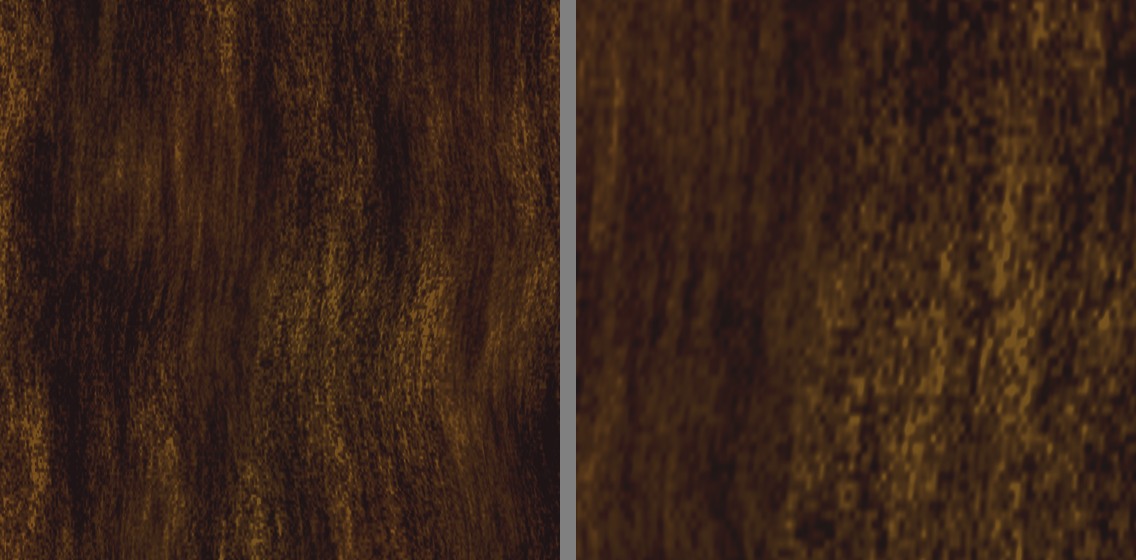
Left, the full canvas; right, a detail of the centre.
Give the GLSL for this texture, as a three.js fragment shader.

```glsl
// Dark brushed walnut: upright streaks of amber over near-black brown.
// Layers of stretched value noise share one wavering flow field; their sum
// picks a tone from a wood colour ramp, roughened by patches of fine grain.
varying vec2 vUv;

float hash(vec2 p) {
  vec3 q = fract(vec3(p.xyx) * 0.1031);
  q += dot(q, q.yzx + 33.33);
  return fract((q.x + q.y) * q.z);
}

// Value noise centred on zero, from -0.5 to 0.5
float noise(vec2 p) {
  vec2 cell = floor(p);
  vec2 f = fract(p);
  f = f * f * (3.0 - 2.0 * f);
  float low = mix(hash(cell), hash(cell + vec2(1.0, 0.0)), f.x);
  float high = mix(hash(cell + vec2(0.0, 1.0)), hash(cell + vec2(1.0, 1.0)), f.x);
  return mix(low, high, f.y) - 0.5;
}

// Bends the upright fibres sideways, more strongly towards the bottom
vec2 flow(vec2 p) {
  float sway = 0.05 * noise(p * vec2(2.6, 3.2) + 11.0);
  sway += 0.018 * noise(p * vec2(8.0, 5.0) + 37.0);
  return vec2(p.x + sway * mix(1.4, 0.5, p.y), p.y);
}

vec3 woodRamp(float tone) {
  float t = clamp(tone, -0.15, 1.1) * 5.0;
  vec3 c = mix(vec3(0.115, 0.075, 0.08), vec3(0.13, 0.09, 0.09), clamp(t + 1.0, 0.0, 1.0));
  c = mix(c, vec3(0.19, 0.10, 0.09), clamp(t, 0.0, 1.0));
  c = mix(c, vec3(0.23, 0.14, 0.09), clamp(t - 1.0, 0.0, 1.0));
  c = mix(c, vec3(0.27, 0.17, 0.09), clamp(t - 2.0, 0.0, 1.0));
  c = mix(c, vec3(0.33, 0.21, 0.10), clamp(t - 3.0, 0.0, 1.0));
  return mix(c, vec3(0.42, 0.28, 0.11), clamp(t - 4.0, 0.0, 1.5));
}

void main() {
  vec2 p = flow(vUv);

  // Broad light and dark patches
  float patches = 0.5 * noise(p * vec2(6.0, 2.6) + 5.0);
  patches += 0.58 * noise(p * vec2(13.0, 4.4) + 23.0);

  // Streaks: each octave is narrower and relatively longer
  float streaks = 0.0;
  vec2 scale = vec2(28.0, 5.0);
  float strength = 0.36;
  for (int i = 0; i < 4; i++) {
    streaks += strength * noise(p * scale + float(i) * 19.0 + 3.0);
    scale *= vec2(2.0, 1.6);
    strength *= 1.02;
  }

  // Fine grain, rough in most places and smoother in a few
  float rough = smoothstep(-0.32, 0.05, noise(p * vec2(7.0, 3.0) + 71.0));
  float grain = 0.85 * noise(p * vec2(310.0, 175.0) + 7.0);
  grain += 0.55 * noise(p * vec2(230.0, 80.0) + 53.0);
  grain *= mix(0.5, 1.0, rough);

  // Sparse thin amber scratches along the fibres
  float fibre = noise(p * vec2(40.0, 3.0) + 91.0);
  float scratch = 1.0 - smoothstep(0.0, 0.06, abs(fibre));
  scratch *= smoothstep(0.08, 0.35, noise(p * vec2(15.0, 6.0) + 43.0));

  float tone = 0.33 + patches + streaks * 0.95 + 0.22 * scratch;
  tone += grain * (0.7 + 0.5 * clamp(tone, 0.0, 1.0));

  // Slight drift between reddish and olive brown
  float warmth = noise(p * vec2(6.0, 2.5) + 131.0);
  vec3 tint = 1.0 + warmth * vec3(0.04, -0.06, -0.03);
  gl_FragColor = vec4(woodRamp(tone) * tint, 1.0);
}
```
